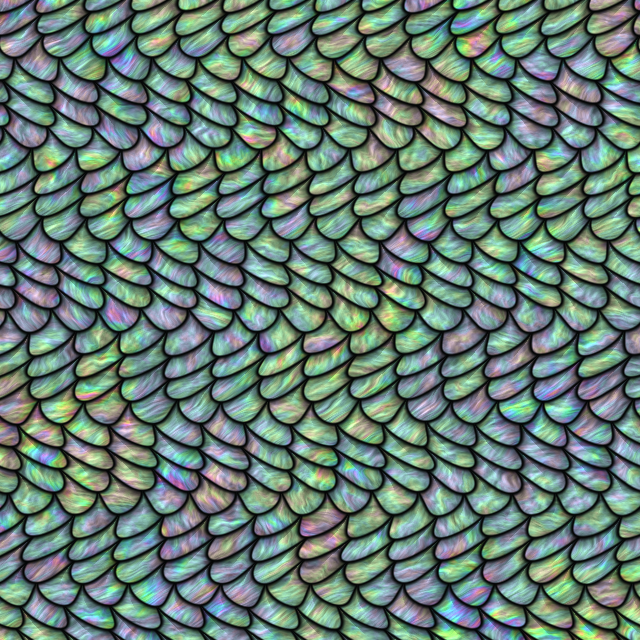
Give the GLSL for this pattern, as a three.js fragment shader.

```glsl
// Iridescent overlapping scales: rows of half-offset tall ellipses, each row
// lying over the one below, sheared sideways by a wave running up the canvas.
// Layered noise gives every scale its pearly hues and fine wrinkles.
varying vec2 vUv;

const float COLUMNS = 14.0;
const float TAU = 6.2831853;
const vec2 RADII = vec2(0.5, 0.74);
const vec3 GAP_COLOR = vec3(0.012, 0.018, 0.018);

float hash(vec2 p) {
  vec3 q = fract(vec3(p.xyx) * 0.1031);
  q += dot(q, q.yzx + 33.33);
  return fract((q.x + q.y) * q.z);
}

float noise(vec2 p) {
  vec2 i = floor(p), f = fract(p);
  f = f * f * (3.0 - 2.0 * f);
  return mix(mix(hash(i), hash(i + vec2(1.0, 0.0)), f.x),
             mix(hash(i + vec2(0.0, 1.0)), hash(i + vec2(1.0, 1.0)), f.x), f.y);
}

float fbm(vec2 p) {
  float sum = 0.0, amp = 0.5;
  for (int i = 0; i < 4; i++) {
    sum += amp * noise(p);
    p = mat2(1.6, 1.2, -1.2, 1.6) * p + 7.3;
    amp *= 0.5;
  }
  return sum / 0.9375;
}

// Offset from the nearest scale centre in a row; also yields that scale's id.
vec2 scaleOffset(vec2 w, float row, out vec2 id) {
  float x = w.x + 0.5 * mod(row, 2.0);
  id = vec2(floor(x), row);
  return vec2(fract(x) - 0.5, w.y - 0.5 * row);
}

// Approximate signed distance to a scale's rim, corrected for the shear.
float rimDistance(vec2 d, float shear) {
  vec2 e = d / RADII;
  float r = max(length(e), 0.001);
  vec2 n = e / (r * RADII);
  return (r - 1.0) / length(vec2(n.x, n.y - n.x * shear));
}

vec3 pearl(vec2 d, vec2 id, vec2 uv, float shear) {
  float seed = hash(id + 60.0);
  vec2 shift = vec2(seed, hash(id + 91.0)) * 40.0;

  // Wrinkles in canvas space, along a direction of each scale's own
  vec2 c = vec2(d.x + shear * d.y, d.y);
  float a = 0.5 + 1.6 * (seed - 0.5);
  vec2 s = mat2(cos(a), -sin(a), sin(a), cos(a)) * c;
  s += 0.1 * (noise(c * 5.0 + shift) - 0.5);
  vec2 grain = s * vec2(4.0, 11.0) + shift;
  float relief = fbm(grain) - fbm(grain + vec2(-0.25, 0.45));

  // Hue drifts over the canvas, jumps between scales and mottles within them
  float mottle = fbm(s * vec2(2.6, 4.5) + shift + 13.0);
  float hue = 0.41 + 1.3 * (fbm(uv * 6.0 + 3.0) - 0.5)
            + 0.3 * (seed - 0.5) + 1.2 * (mottle - 0.5);
  float patches = fbm(uv * 11.0 + 21.0) * 0.6 + 0.4 * noise(c * 4.0 + shift + 5.0);
  float accent = smoothstep(0.5, 0.8, patches);
  vec3 tint = cos(TAU * (hue - vec3(0.0, 0.333, 0.667)));
  vec3 color = vec3(0.59, 0.66, 0.62) + mix(0.085, 0.24, accent) * tint;

  // Soft rounding lit from the upper left
  float light = 1.0 + 0.75 * relief + 0.3 * (noise(c * 3.0 + shift) - 0.5);
  light *= 1.0 - 0.3 * d.x - 0.2 * smoothstep(0.7, 1.0, length(d / RADII));
  return color * light;
}

void main() {
  // Sideways wave and its slope
  float phase = 22.6 * (vUv.y - 0.495);
  float shear = -1.1 * sin(phase);
  vec2 w = COLUMNS * (vUv - vec2(0.0487 * cos(phase), 0.0));
  w += 0.09 * (vec2(noise(w * 1.3), noise(w * 1.3 + 17.0)) - 0.5);

  // Paint from the lowest row up to the rows that overlap it
  float lowest = floor(2.0 * w.y);
  vec3 color = GAP_COLOR;
  for (int i = 0; i < 3; i++) {
    float row = lowest + float(i);
    vec2 id, above;
    vec2 d = scaleOffset(w, row, id);
    float cover = 1.0 - smoothstep(-0.025, 0.025, rimDistance(d, shear));

    // Dark gap and fading shadow under the two rows above
    float gap = min(rimDistance(scaleOffset(w, row + 1.0, above), shear),
                    rimDistance(scaleOffset(w, row + 2.0, above), shear));
    float lit = smoothstep(0.02, 0.105, gap) * mix(0.6, 1.08, smoothstep(0.05, 0.26, gap));
    vec3 scale = mix(GAP_COLOR, pearl(d, id, vUv, shear), lit);
    color = mix(color, scale, cover);
  }
  gl_FragColor = vec4(clamp(color, 0.0, 1.0), 1.0);
}
```
